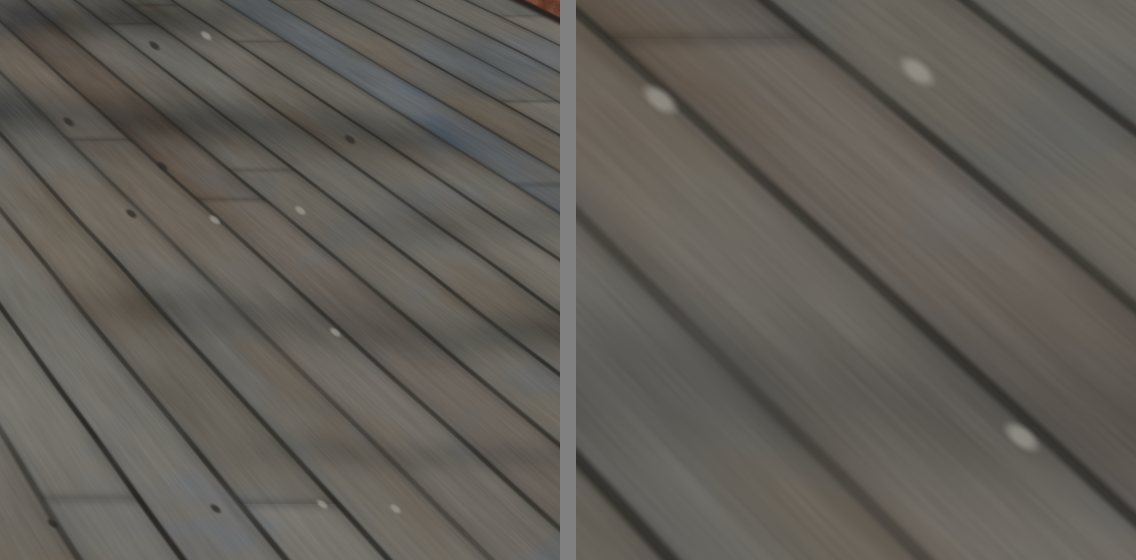
Left: the whole. Right: its middle third, enlarged.
This texture is drawn by a WebGL 1 fragment shader. Its source:

```glsl
precision highp float;
// Weathered deck boards running away to the upper left, slightly out of focus.
// Each pixel is projected onto the floor plane, where gaps are evenly spaced;
// board tints, grain, stains, soft shadow bands and specks are layered on top.
uniform vec2 u_resolution;

float hash(vec2 p) {
  vec3 q = fract(p.xyx * 0.1031);
  q += dot(q, q.yzx + 33.33);
  return fract((q.x + q.y) * q.z);
}

float noise(vec2 p) {
  vec2 i = floor(p), f = fract(p);
  f *= f * (3.0 - 2.0 * f);
  return mix(mix(hash(i), hash(i + vec2(1, 0)), f.x),
             mix(hash(i + vec2(0, 1)), hash(i + vec2(1, 1)), f.x), f.y);
}

float fbm(vec2 p) {
  float sum = 0.0, amp = 0.5;
  for (int i = 0; i < 4; i++) {
    sum += amp * noise(p);
    p = p * 2.03 + 17.3;
    amp *= 0.5;
  }
  return sum / 0.9375;
}

// Soft bell of the given width around zero
float bell(float x, float width) {
  return exp(-x * x / (width * width));
}

// One when a board index equals k
float isBoard(float index, float k) {
  return 1.0 - step(0.5, abs(index - k));
}

// Broad horizontal shadows with ragged strength
float shadowBands(vec2 p) {
  float wobble = 0.05 * (fbm(p * vec2(4.0, 2.0) + 3.0) - 0.5);
  float y = p.y + wobble;
  float s = bell(y - 0.04, 0.035) * (1.0 - smoothstep(0.3, 0.6, p.x));
  s += bell(y - 0.20 - 0.06 * p.x, 0.045) * (1.0 - 0.6 * smoothstep(0.6, 0.9, p.x));
  s += bell(y - 0.54 - 0.06 * p.x, 0.042) * smoothstep(0.05, 0.3, p.x);
  s += 0.45 * bell(y - 0.81, 0.03) * smoothstep(0.3, 0.6, p.x);
  s += 0.5 * bell(y - 0.40, 0.04) * smoothstep(0.5, 0.75, p.x);
  return s * (0.55 + 0.8 * noise(p * vec2(5.0, 9.0)));
}

void main() {
  vec2 p = gl_FragCoord.xy / u_resolution;
  p.y = 1.0 - p.y;

  // Floor plane: rays from the vanishing point become parallel boards
  float scale = p.y + 0.905;
  float along = 1.0 / scale;
  float across = ((p.x + 1.042) / scale - 0.622) / 0.0965;
  across += 0.03 * (noise(vec2(across * 0.7, along * 22.0)) - 0.5);
  float board = floor(across);

  // Staggered board ends and the tint of each length
  float run = along * 2.2 + hash(vec2(board + 20.0, 3.0));
  float plank = floor(run);
  float tone = hash(vec2(board + 31.0, plank + 7.0)) - 0.5;
  vec3 color = vec3(0.425, 0.415, 0.390) + 0.045 * tone;
  float warmth = hash(vec2(board + 5.0, plank + 41.0)) - 0.5;
  color += warmth * vec3(0.014, 0.0, -0.016);
  color += isBoard(board, 4.0) * vec3(0.022, 0.016, 0.014);
  color -= isBoard(board, 5.0) * vec3(0.030, 0.045, 0.050);
  color += isBoard(board, 10.0) * vec3(-0.055, -0.025, 0.012);

  // Grain along the boards, broad stains and brown or blue patches
  color += 0.045 * (fbm(vec2(across * 9.0, along * 26.0)) - 0.5);
  color += 0.022 * (noise(vec2(across * 38.0, along * 60.0)) - 0.5);
  color += 0.10 * (fbm(vec2(across * 0.9, along * 13.0) + 9.0) - 0.5);
  float brown = smoothstep(0.5, 0.75, fbm(vec2(across * 0.8, along * 10.0) + 50.0));
  color -= brown * vec3(0.005, 0.022, 0.036);
  float blue = smoothstep(0.55, 0.8, fbm(p * vec2(5.0, 9.0) + 71.0));
  color += blue * vec3(-0.025, -0.005, 0.024);

  // Shadows and duller far boards
  color -= shadowBands(p) * vec3(0.095, 0.088, 0.078);
  color *= mix(0.90, 1.02, smoothstep(0.0, 0.5, p.y + 0.25 * p.x));

  // Faint seam at each board end
  color *= 1.0 - 0.13 * bell(fract(run) - 0.5 + 0.5 * sign(0.5 - fract(run)), 0.007);

  // Gaps: soft dark core, broad grime, uneven strength
  float gap = floor(across + 0.5);
  float offset = across - gap;
  float strength = mix(0.5, 0.85, hash(vec2(gap + 60.0, 13.0)));
  strength = mix(strength, 0.95, isBoard(gap, 1.0));
  strength = mix(strength, 0.42, isBoard(gap, 4.0));
  strength *= mix(0.75, 1.0, p.y) * (0.8 + 0.35 * noise(vec2(gap * 7.0, along * 45.0)));
  float core = 1.0 - smoothstep(0.012, 0.062, abs(offset));
  color *= 1.0 - 0.13 * bell(offset, 0.13);
  color += vec3(0.012, 0.020, 0.028) * bell(offset - 0.085, 0.03) * p.y;
  color = mix(color, vec3(0.155, 0.150, 0.135), core * min(strength, 1.0));

  // Sparse pale flecks and dark knots
  vec2 cell = floor(p * 6.0);
  vec2 center = 0.2 + 0.6 * vec2(hash(cell + 11.0), hash(cell + 23.0));
  vec2 d = (fract(p * 6.0) - center) * mat2(0.8, 0.6, -0.6, 0.8);
  float kind = hash(cell + 37.0);
  float fleck = 1.0 - smoothstep(0.02, 0.065, length(d * vec2(0.7, 1.4)));
  color = mix(color, vec3(0.62, 0.61, 0.58), 0.7 * fleck * step(0.90, kind));
  color = mix(color, vec3(0.17, 0.16, 0.15), 0.75 * fleck * step(kind, 0.08));

  // Rusty edge with its dark rim in the top right corner
  float edge = (p.x - 0.925) * 0.5 - p.y;
  color = mix(color, vec3(0.16, 0.13, 0.12), smoothstep(-0.012, 0.0, edge));
  vec3 rust = mix(vec3(0.28, 0.15, 0.11), vec3(0.52, 0.34, 0.27), fbm(p * 70.0));
  color = mix(color, rust, smoothstep(0.003, 0.009, edge));

  gl_FragColor = vec4(color, 1.0);
}
```
